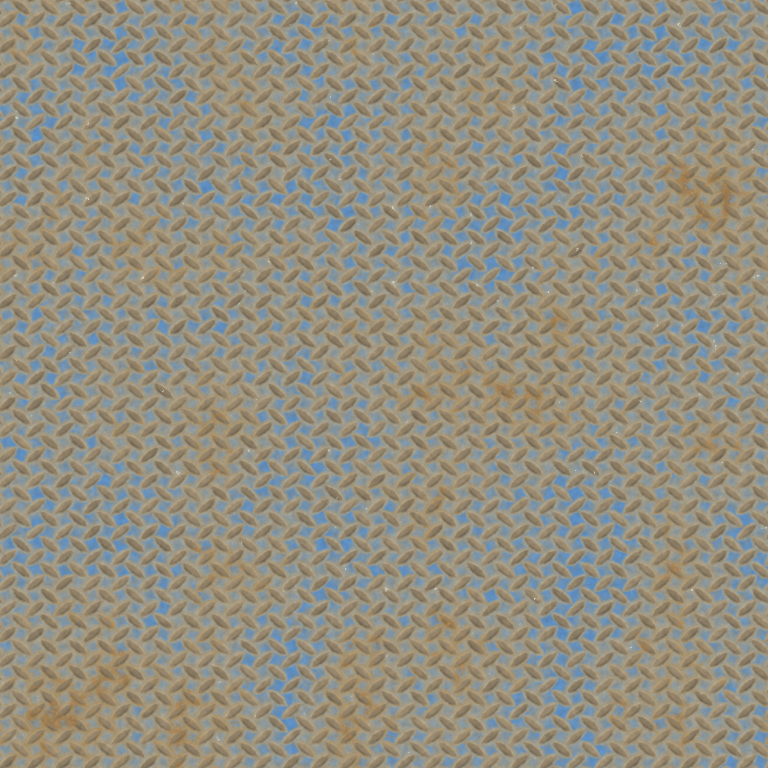
A WebGL 2 fragment shader for this texture:

```glsl
#version 300 es
precision highp float;
// Worn blue tread plate: crossed pointed lugs with tan rims, faded paint and rust.
#define REPEATS vec2(27.0, 30.0)
#define LUG_PHASE vec2(0.25, 0.23)
#define LUG_HALF_LENGTH 0.38
#define LUG_HALF_WIDTH 0.115
#define LUG_ANGLE 0.68
#define EDGE_WOBBLE 0.035
#define WEAR_SCALE 6.0
#define RUST_AMOUNT 0.6
#define GRAIN_AMOUNT 0.16

uniform vec2 u_resolution;
out vec4 fragColor;

const vec3 BLUE  = vec3(0.36, 0.55, 0.75);
const vec3 FADED = vec3(0.54, 0.585, 0.60);
const vec3 GREY  = vec3(0.605, 0.60, 0.545);
const vec3 TAN   = vec3(0.655, 0.60, 0.50);
const vec3 OCHRE = vec3(0.66, 0.56, 0.39);
const vec3 BROWN = vec3(0.565, 0.505, 0.41);
const vec3 RUST  = vec3(0.56, 0.41, 0.24);
const vec3 CHIP  = vec3(0.82, 0.82, 0.78);

float hash(vec2 p) {
    uvec2 q = uvec2(ivec2(p)) * uvec2(1597334673u, 3812015801u);
    uint n = (q.x ^ q.y) * 1597334673u;
    n = (n ^ (n >> 15)) * 2246822519u;
    return float((n ^ (n >> 13)) >> 8) / 16777216.0;
}

// Gradient noise that wraps after the given period
float corner(vec2 cell, vec2 offset, vec2 period) {
    float angle = 6.2831853 * hash(mod(cell, period));
    return dot(vec2(cos(angle), sin(angle)), offset);
}

float noise(vec2 p, vec2 period) {
    vec2 i = floor(p), f = p - i;
    vec2 s = f * f * f * (f * (f * 6.0 - 15.0) + 10.0);
    vec2 e = vec2(1.0, 0.0);
    float low = mix(corner(i, f, period), corner(i + e.xy, f - e.xy, period), s.x);
    float high = mix(corner(i + e.yx, f - e.yx, period), corner(i + e.xx, f - e.xx, period), s.x);
    return mix(low, high, s.y);
}

float fbm(vec2 uv, vec2 scale) {
    float sum = 0.0, weight = 0.6;
    for (int octave = 0; octave < 4; octave++) {
        sum += weight * noise(uv * scale, scale);
        scale *= 2.0;
        weight *= 0.55;
    }
    return sum;
}

// Pointed lens made of two overlapping circles, long axis along x
float lens(vec2 p) {
    float shift = (LUG_HALF_LENGTH * LUG_HALF_LENGTH - LUG_HALF_WIDTH * LUG_HALF_WIDTH)
                / (2.0 * LUG_HALF_WIDTH);
    return length(vec2(p.x, abs(p.y) + shift)) - shift - LUG_HALF_WIDTH;
}

// Nearest lug: distance, position along and across it, random tone
vec4 nearestLug(vec2 uv) {
    vec4 best = vec4(9.0);
    for (int k = 0; k < 8; k++) {
        float tilt = float(k & 1);
        vec2 grid = uv * REPEATS - LUG_PHASE - 0.5 * tilt;
        vec2 cell = floor(grid) + vec2((k >> 1) & 1, k >> 2);
        vec2 p = (grid - cell) * vec2(1.0, REPEATS.x / REPEATS.y);
        float angle = LUG_ANGLE * (1.0 - 2.0 * tilt);
        float c = cos(angle), s = sin(angle);
        p = vec2(c * p.x + s * p.y, c * p.y - s * p.x);
        float d = lens(p);
        float tone = hash(mod(cell, REPEATS) + 50.0 * tilt);
        if (d < best.x) best = vec4(d, p, tone);
    }
    return best;
}

void main() {
    vec2 uv = gl_FragCoord.xy / u_resolution;
    float pixel = REPEATS.x / min(u_resolution.x, u_resolution.y);

    // Broad wear, blotches of about one repeat, and fine grain
    float wear = fbm(uv, vec2(WEAR_SCALE, WEAR_SCALE - 1.0));
    float blotch = fbm(uv + 0.37, vec2(37.0, 31.0));
    float grain = fbm(uv + 0.71, vec2(110.0));

    // Plate: tan rim, grey field, then blue left in the hollows
    vec4 lug = nearestLug(uv);
    float d = lug.x + EDGE_WOBBLE * (grain + blotch);
    float stain = smoothstep(-0.15, 0.5, 0.8 * wear + 0.6 * blotch + 0.3 * grain);
    vec3 rimColor = mix(TAN, OCHRE, stain);
    vec3 paint = mix(FADED, BLUE, smoothstep(-0.15, 0.4, 0.75 * blotch - 0.7 * wear + 0.2 * grain));
    vec3 color = mix(rimColor, GREY, smoothstep(0.01, 0.12, d - 0.15 * wear + 0.08 * grain));
    color = mix(color, paint, smoothstep(0.09, 0.20, d - 0.13 * wear + 0.1 * blotch));

    // Raised lug with a lit upper rim and a shaded lower rim
    float side = clamp(lug.z / LUG_HALF_WIDTH, -1.0, 1.0);
    float rim = 1.0 - smoothstep(0.01, 0.045 + pixel, abs(d));
    float top = 1.0 - smoothstep(-pixel, pixel, d);
    vec3 lugColor = BROWN * (0.94 + 0.12 * lug.w + 0.04 * side);
    lugColor = mix(lugColor, rimColor, 0.4 * smoothstep(-0.1, 0.4, blotch));
    color = mix(color, lugColor, top);
    color *= 1.0 + rim * (side > 0.0 ? 0.06 : 0.18) * side;

    // Crumbly rust stains and sparse bare chips
    float rust = smoothstep(0.24, 0.48, 0.7 * wear + 0.5 * blotch + 0.5 * grain);
    color = mix(color, RUST * (1.0 + 0.4 * grain), RUST_AMOUNT * rust);
    float chips = smoothstep(0.3, 0.42, grain) * smoothstep(0.2, 0.35, -blotch);
    color = mix(color, CHIP, 0.7 * chips);
    color *= 1.0 + GRAIN_AMOUNT * grain;
    fragColor = vec4(color, 1.0);
}
```
